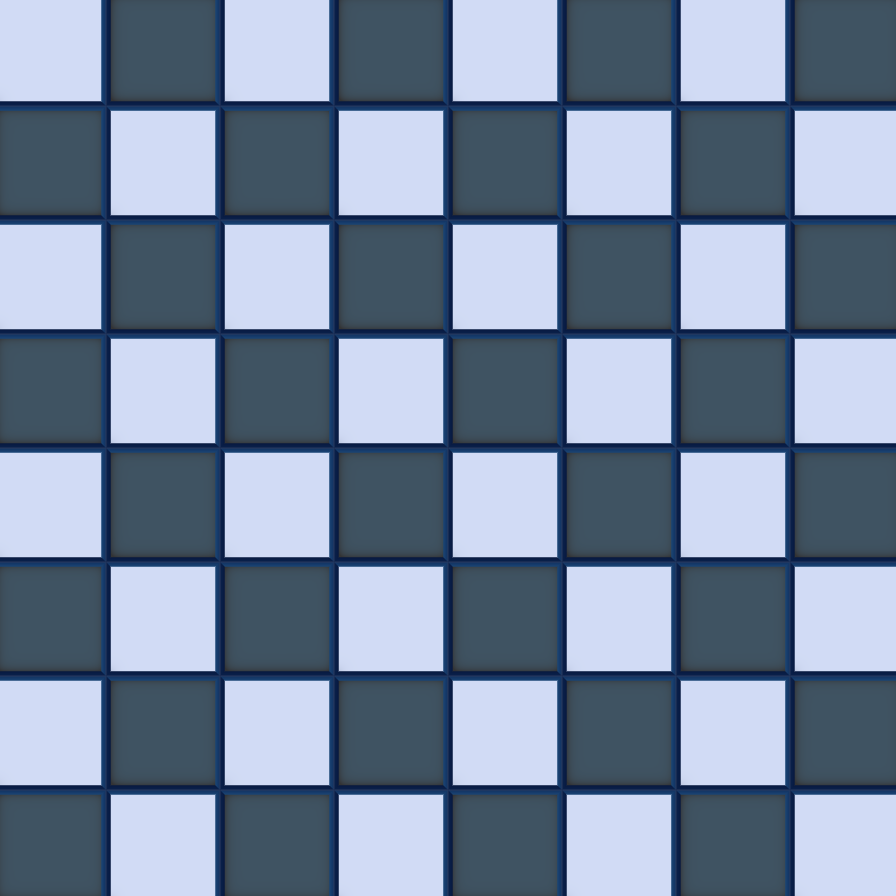
This pattern is drawn by a WebGL 1 fragment shader. Its source:

```glsl
precision highp float;
// Checkerboard of pale and slate tiles, sunk in bevelled navy frames.
uniform vec2 u_resolution;

const float CELLS = 7.86;    // cells across the canvas, centred on a grid crossing
const float BEVEL = 0.041;   // frame width as a share of a cell

// Inset frame: lit on the top and right, dark on the left and bottom, mitred corners.
vec3 frameColor(vec2 p, float edge, float px) {
    float lowSide = min(p.x, p.y);
    float highSide = min(1.0 - p.x, 1.0 - p.y);
    float lit = smoothstep(-0.5 * px, 0.5 * px, lowSide - highSide);
    float depth = clamp(edge / BEVEL, 0.0, 1.0);
    vec3 litBlue = mix(vec3(0.07, 0.19, 0.37), vec3(0.10, 0.27, 0.46), depth);
    vec3 darkNavy = mix(vec3(0.04, 0.13, 0.30), vec3(0.03, 0.10, 0.25), depth);
    return mix(darkNavy, litBlue, lit);
}

// Slate face with a soft inner shadow, heaviest at the left and bottom.
vec3 slateColor(vec2 p) {
    vec2 low = exp(-(p - BEVEL) / 0.035);
    vec2 high = exp(-(1.0 - BEVEL - p) / 0.030);
    float shade = 0.75 * low.x + 0.80 * low.y + 0.35 * high.x + 0.55 * high.y;
    return mix(vec3(0.247, 0.325, 0.384), vec3(0.20, 0.20, 0.205), clamp(shade, 0.0, 1.0));
}

// Pale face with a faint shadow in its lower left corner.
vec3 paleColor(vec2 p) {
    float corner = exp(-length(p - BEVEL) / 0.04);
    return vec3(0.82, 0.86, 0.96) - 0.08 * corner;
}

void main() {
    vec2 grid = (gl_FragCoord.xy / u_resolution - 0.5) * CELLS;
    float px = CELLS / min(u_resolution.x, u_resolution.y);
    vec2 cell = floor(grid);
    vec2 p = grid - cell;

    // Distance to the nearest cell border
    vec2 border = min(p, 1.0 - p);
    float edge = min(border.x, border.y);

    // Alternate tiles inside the frame
    float pale = mod(cell.x + cell.y, 2.0);
    vec3 tile = mix(slateColor(p), paleColor(p), pale);
    float inside = smoothstep(-0.5 * px, 0.5 * px, edge - BEVEL);
    vec3 color = mix(frameColor(p, edge, px), tile, inside);

    // Hairline seam between neighbouring frames
    float seam = 1.0 - smoothstep(0.0, 0.004 + 0.5 * px, edge);
    color = mix(color, vec3(0.20, 0.25, 0.38), 0.8 * seam);

    gl_FragColor = vec4(color, 1.0);
}
```
